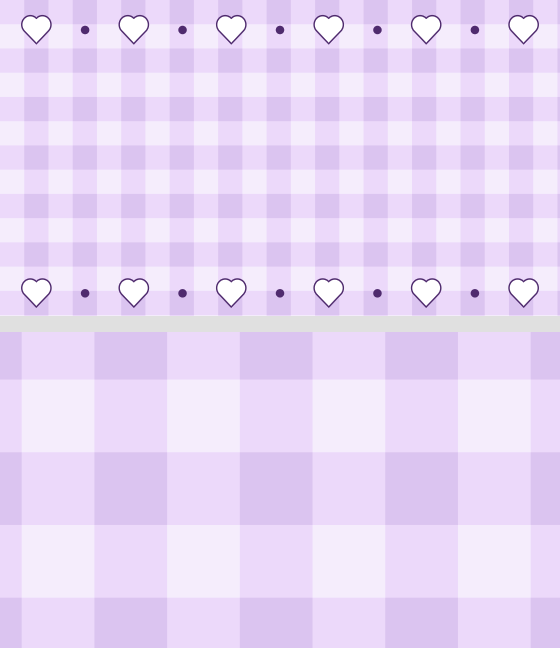
Top: the whole. Bottom: its middle third, enlarged.
A WebGL 2 fragment shader for this pattern:

```glsl
#version 300 es
precision highp float;

uniform vec2 u_resolution;
out vec4 fragColor;

// Lengths are fractions of the canvas height
const float CHECK_SIZE = 0.0767;
const float MOTIF_STEP = 0.1542;
const float MOTIF_REACH = 5.0;      // motifs on each side of the middle dot
const float ROW_BASE = 0.0718;
const float ROW_GAP = 0.8333;
const float DOT_RADIUS = 0.0134;
const vec2 HEART_SCALE = vec2(0.0766, 0.0803);
const float HEART_TIP = -0.0433;
const float OUTLINE_WIDTH = 0.0046;

const vec3 PALE = vec3(0.96, 0.93, 0.99);
const vec3 LILAC = vec3(0.925, 0.85, 0.98);
const vec3 MAUVE = vec3(0.86, 0.77, 0.94);
const vec3 WHITE = vec3(1.0);
const vec3 PLUM = vec3(0.31, 0.17, 0.43);

// Coverage of a shape from its signed distance
float fill(float dist, float pixel) {
    return clamp(0.5 - dist / pixel, 0.0, 1.0);
}

// Signed distance to stripes filling every second check
float stripes(float x) {
    return abs(mod(x - 0.5 * CHECK_SIZE, 2.0 * CHECK_SIZE) - CHECK_SIZE) - 0.5 * CHECK_SIZE;
}

// Signed distance to a heart: tip at the origin, notch at height 1
float heart(vec2 p) {
    p.x = abs(p.x);
    if (p.x + p.y > 1.0) {
        return length(p - vec2(0.25, 0.75)) - sqrt(2.0) / 4.0;
    }
    vec2 toNotch = p - vec2(0.0, 1.0);
    vec2 toSide = p - 0.5 * max(p.x + p.y, 0.0);
    return sqrt(min(dot(toNotch, toNotch), dot(toSide, toSide))) * sign(p.x - p.y);
}

vec3 gingham(vec2 p, float pixel) {
    float columns = fill(stripes(p.x), pixel);
    float rows = fill(stripes(1.0 - p.y + CHECK_SIZE), pixel);
    vec3 lightRow = mix(PALE, LILAC, columns);
    vec3 darkRow = mix(LILAC, MAUVE, columns);
    return mix(lightRow, darkRow, rows);
}

void main() {
    float pixel = 1.0 / u_resolution.y;
    vec2 p = gl_FragCoord.xy * pixel;
    vec3 color = gingham(p, pixel);

    // Nearest motif in the top or bottom row
    vec2 q = p - vec2(0.5 * u_resolution.x * pixel, ROW_BASE);
    float index = clamp(floor(q.x / MOTIF_STEP + 0.5), -MOTIF_REACH, MOTIF_REACH);
    float row = clamp(floor(q.y / ROW_GAP + 0.5), 0.0, 1.0);
    q -= vec2(index * MOTIF_STEP, row * ROW_GAP);

    // Hearts on odd places, dots on even ones
    if (mod(index, 2.0) > 0.5) {
        float scale = 0.5 * (HEART_SCALE.x + HEART_SCALE.y);
        float dist = heart((q - vec2(0.0, HEART_TIP)) / HEART_SCALE) * scale;
        color = mix(color, PLUM, fill(dist - 0.5 * OUTLINE_WIDTH, pixel));
        color = mix(color, WHITE, fill(dist + 0.5 * OUTLINE_WIDTH, pixel));
    } else {
        color = mix(color, PLUM, fill(length(q) - DOT_RADIUS, pixel));
    }

    fragColor = vec4(color, 1.0);
}
```
